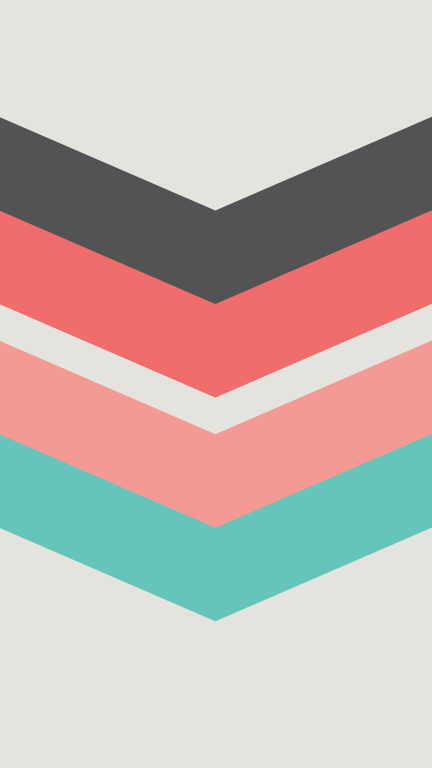
Reproduce this background procedurally as a Shadertoy shader.

```glsl
const vec3 PAPER = vec3(0.894, 0.890, 0.870);
const vec3 CHARCOAL = vec3(0.322, 0.327, 0.330);
const vec3 CORAL = vec3(0.941, 0.428, 0.421);
const vec3 BLUSH = vec3(0.949, 0.604, 0.577);
const vec3 TEAL = vec3(0.396, 0.773, 0.733);

const float APEX_X = 0.4985;    // fraction of the width
const float RISE = 0.2435;      // height gained per canvas width
const float FIRST_TOP = 0.2741; // apex depth of the uppermost band
const float THICKNESS = 0.1218;
const float GAP = 0.0477;       // space between the two pairs

// Antialiased coverage of everything below an edge
float below(float depth, float edge, float blur) {
    return clamp((depth - edge) / blur + 0.5, 0.0, 1.0);
}

void mainImage(out vec4 fragColor, in vec2 fragCoord) {
    vec2 uv = fragCoord / iResolution.xy;

    // Depth from the top, folded into a V around the apex
    float depth = 1.0 - uv.y + RISE * abs(uv.x - APEX_X);
    float blur = length(vec2(RISE, 1.0) / iResolution.xy);

    // Two pairs of touching bands; coverages sum to one at shared edges
    vec3 bands[4] = vec3[4](CHARCOAL, CORAL, BLUSH, TEAL);
    vec3 color = PAPER;
    for (int i = 0; i < 4; i++) {
        float top = FIRST_TOP + float(i) * THICKNESS + float(i / 2) * GAP;
        float coverage = below(depth, top, blur) - below(depth, top + THICKNESS, blur);
        color += (bands[i] - PAPER) * coverage;
    }

    fragColor = vec4(color, 1.0);
}
```
